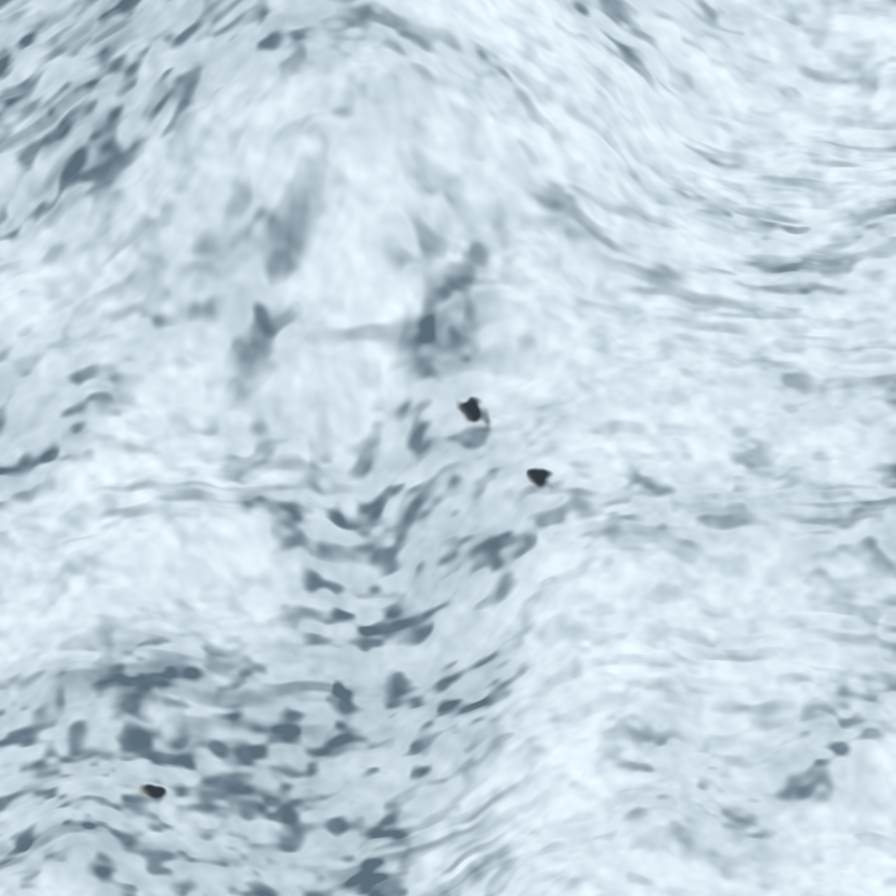
Reproduce this texture procedurally as a three.js fragment shader.

```glsl
// Folded rock strata showing through wind-blown snow, seen from above.
varying vec2 vUv;

const vec3 SNOW = vec3(0.875, 0.935, 0.972);      // clean snow
const vec3 ROCK = vec3(0.480, 0.550, 0.600);      // bare strata
const vec3 STONE = vec3(0.20, 0.23, 0.26);        // loose boulders
const vec3 STONE_LIT = vec3(0.62, 0.60, 0.55);    // sunlit boulder side

const vec2 WASH_SCALE = vec2(4.5, 6.5);     // broad grey patches
const vec2 STREAK_SCALE = vec2(15.0, 72.0); // long thin layer lines
const vec2 FLECK_SCALE = vec2(34.0, 62.0);  // short dark dashes
const vec2 GRAIN_SCALE = vec2(58.0, 84.0);  // fine snow texture
const float WASH = 0.23;
const float STREAK = 0.55;
const float FLECK = 0.20;
const float FLECK_ON_ROCK = 0.75;
const float GRAIN = 0.30;
const float RELIEF = 0.26;
const vec2 LIGHT_STEP = vec2(0.005, 0.006);
const float BAND_LEVEL = 0.70;              // dark upper layer
const float BED_LEVEL = 0.40;               // top of the lower grey bed
const int STONES = 3;

float hash(vec2 cell) {
  vec3 k = fract(cell.xyx * 0.1031);
  k += dot(k, k.yzx + 33.33);
  return fract((k.x + k.y) * k.z);
}

float noise(vec2 p) {
  vec2 i = floor(p);
  vec2 f = fract(p);
  f = f * f * (3.0 - 2.0 * f);
  float low = mix(hash(i), hash(i + vec2(1.0, 0.0)), f.x);
  float high = mix(hash(i + vec2(0.0, 1.0)), hash(i + 1.0), f.x);
  return mix(low, high, f.y);
}

// Layered noise, normalised to 0..1
float fbm(vec2 p, int octaves) {
  float sum = 0.0;
  float total = 0.0;
  float weight = 1.0;
  for (int i = 0; i < 4; i++) {
    if (i >= octaves) break;
    sum += weight * noise(p);
    total += weight;
    weight *= 0.5;
    p = p * 2.03 + vec2(17.3, 41.7);
  }
  return sum / total;
}

float bell(float x, float center, float width) {
  float t = (x - center) / width;
  return exp(-t * t);
}

// Position across the folded layers: an arch above, a rising step below
float strataLevel(vec2 p) {
  float arch = 0.30 * bell(p.x, 0.38, 0.30);
  float ramp = 0.14 * smoothstep(0.35, 0.72, p.x) + 0.05 * bell(p.x, 0.10, 0.15);
  float fold = mix(ramp, arch, smoothstep(0.3, 1.1, p.y));
  float warp = 0.07 * (fbm(p * 3.5 + 5.0, 2) - 0.5) + 0.022 * (noise(p * 12.0) - 0.5);
  return p.y - fold + warp;
}

// How much rock lies bare, 0..1
float exposure(vec2 p, vec2 layer, float band) {
  float bed = 1.0 - smoothstep(BED_LEVEL - 0.07, BED_LEVEL + 0.02, layer.y);
  float drift = p.y - 0.36 * smoothstep(0.30, 0.75, p.x);
  bed *= smoothstep(-0.10, 0.08, drift);
  float crest = bell(p.x, 0.66, 0.13) * bell(p.y, 0.97, 0.10);
  float region = bed + 0.8 * band + crest;
  float patches = 0.5 + 1.4 * (fbm(layer * WASH_SCALE + 3.0, 4) - 0.5);
  return smoothstep(0.42, 0.80, patches + 0.24 * (region - 0.3));
}

vec3 addStones(vec3 color, vec2 p) {
  for (int i = 0; i < STONES; i++) {
    float id = float(i);
    vec2 center = 0.08 + 0.84 * vec2(hash(vec2(id, 4.0)), hash(vec2(id, 19.0)));
    float size = mix(0.012, 0.022, hash(vec2(id, 31.0)));
    vec2 d = (p - center) / size;
    float edge = length(vec2(d.x + 0.4 * d.y, d.y)) + 0.7 * (noise(p * 110.0) - 0.5);
    float lit = smoothstep(0.1, 0.8, -0.7 * d.x - 0.5 * d.y);
    color = mix(color, mix(STONE, STONE_LIT, lit), 1.0 - smoothstep(0.45, 1.0, edge));
  }
  return color;
}

void main() {
  vec2 p = vUv;
  vec2 layer = vec2(p.x, strataLevel(p));
  layer += 0.008 * (vec2(noise(p * 36.0), noise(p * 36.0 + 50.0)) - 0.5);
  float band = bell(layer.y, BAND_LEVEL, 0.03);
  float bare = exposure(p, layer, band);

  // Layer lines, broken into runs, and scattered dashes
  float runs = smoothstep(0.42, 0.70, fbm(layer * vec2(4.0, 10.0) + 60.0, 3) + 0.15 * band);
  float streaks = runs * smoothstep(0.46, 0.82, fbm(layer * STREAK_SCALE, 2));
  float flecks = smoothstep(0.45, 0.82, fbm(layer * FLECK_SCALE + 90.0, 2));

  // Snow texture and low side light
  float grain = fbm(layer * GRAIN_SCALE + 130.0, 2) - 0.5;
  float mottle = fbm(layer * vec2(9.0, 16.0) + 170.0, 3) - 0.5;
  float relief = noise(p * 72.0) - noise((p + LIGHT_STEP) * 72.0);

  float darkness = 0.02 + WASH * bare + STREAK * streaks
    + (FLECK + FLECK_ON_ROCK * bare) * flecks
    + GRAIN * (grain + mottle) + RELIEF * relief * (0.5 + 0.5 * flecks);

  vec3 color = mix(SNOW, ROCK, clamp(darkness, -0.15, 1.3));
  gl_FragColor = vec4(addStones(color, p), 1.0);
}
```
